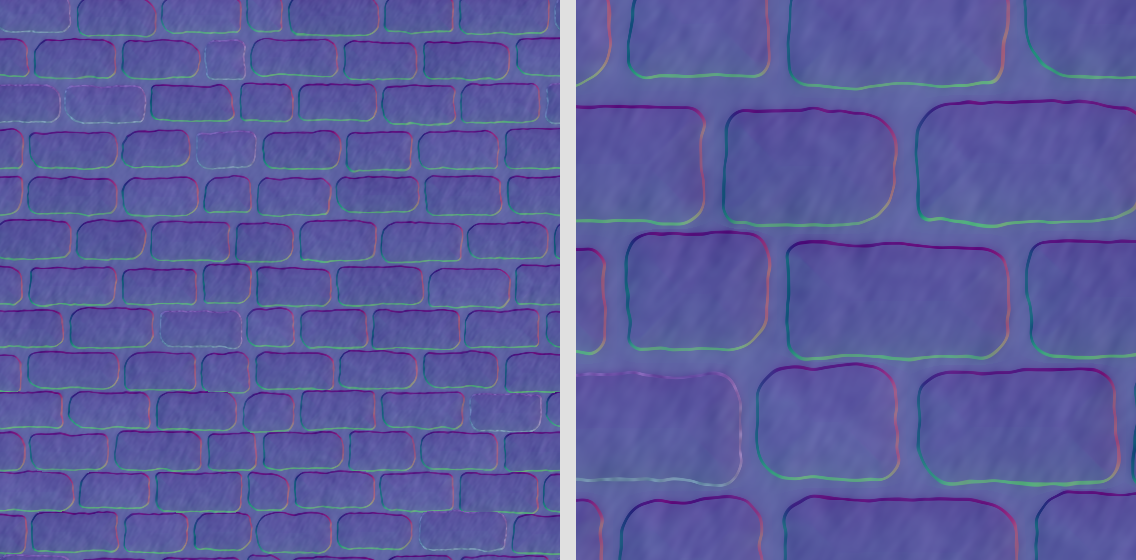
Left, the full canvas; right, a detail of the centre.
Give the GLSL for this texture map, as a WebGL 1 fragment shader.

```glsl
precision highp float;
// Normal-map style stone wall: 13 staggered courses of 7 rounded, wobbly blocks.
// Each pixel finds its nearest block by signed distance; the outward direction
// tints a thin rim and a soft bevel, and sheared value noise gives the rough relief.

uniform vec2 u_resolution;

const float ROWS = 13.0;
const float COLS = 7.0;
const float NARROW_PITCH = 0.099;      // the third block of each course is short
const float WIDE_PITCH = (1.0 - NARROW_PITCH) / (COLS - 1.0);
const float JOINT = 0.0125;            // gap between neighbours in a course
const float JOINT_JITTER = 0.026;
const float COURSE_START = 0.061;
const float STAGGER = 0.069;
const float FIRST_ROW = 0.027;         // centre of the top course, from the top
const float ROW_DRIFT = 0.0115;        // courses sag towards mid height
const float HALF_HEIGHT = 0.0328;
const float RIM_HALF_WIDTH = 0.0006;
const float BEVEL = 0.014;
const float WEAK_SHARE = 0.12;         // blocks with a faint, speckled rim
const vec3 MORTAR = vec3(0.365, 0.385, 0.640);
const vec3 STONE = vec3(0.345, 0.345, 0.630);

struct Block { vec2 center; vec2 halfSize; vec2 id; };

float hash(vec2 p) {
  vec3 q = fract(p.xyx * 0.1031);
  q += dot(q, q.yzx + 33.33);
  return fract((q.x + q.y) * q.z);
}

float noise(vec2 p) {
  vec2 i = floor(p), f = fract(p);
  f = f * f * (3.0 - 2.0 * f);
  return mix(mix(hash(i), hash(i + vec2(1.0, 0.0)), f.x),
             mix(hash(i + vec2(0.0, 1.0)), hash(i + vec2(1.0)), f.x), f.y);
}

// Rough surface, stretched along a steep slant
float relief(vec2 p) {
  vec2 q = vec2(p.x - 0.4 * p.y, 0.62 * p.y);
  return 0.55 * noise(q * 62.0) + 0.30 * noise(q * 115.0 + 17.0)
       + 0.15 * noise(q * 230.0 + 41.0);
}

// Left end of block k in a course
float jointX(float row, float k) {
  float odd = mod(row + step(row, 3.5), 2.0);
  float even = k * WIDE_PITCH - step(2.5, k) * (WIDE_PITCH - NARROW_PITCH);
  float jitter = (hash(vec2(mod(k, COLS) + 3.0, row + 51.0)) - 0.5) * JOINT_JITTER;
  return COURSE_START + odd * STAGGER + even + jitter;
}

Block makeBlock(float row, float k) {
  vec2 id = vec2(k, row);
  float left = jointX(row, k);
  float right = jointX(row, k + 1.0) - JOINT;
  float down = FIRST_ROW + row / ROWS + ROW_DRIFT * (1.0 - cos(6.28318 * row / ROWS));
  down += (hash(id + 71.0) - 0.5) * 0.007;
  float halfH = HALF_HEIGHT + (hash(id + 93.0) - 0.5) * 0.004;
  return Block(vec2(0.5 * (left + right), 1.0 - down),
               vec2(0.5 * (right - left), halfH), id);
}

// Rounded box on the wrapped canvas, with its own radius at every corner
float blockDistance(vec2 p, Block b) {
  vec2 d = p - b.center;
  d -= floor(d + 0.5);
  float radius = mix(0.008, 0.028, hash(b.id * 2.0 + step(0.0, d) + 130.0));
  vec2 q = abs(d) - b.halfSize + radius;
  return min(max(q.x, q.y), 0.0) + length(max(q, 0.0)) - radius;
}

float wobblyDistance(vec2 p, Block b) {
  return blockDistance(p, b) + (noise(p * 38.0 + b.id * 7.0) - 0.5) * 0.0050
       + (noise(p * 120.0) - 0.5) * 0.0016;
}

void main() {
  vec2 p = gl_FragCoord.xy / u_resolution;
  float pixel = 1.0 / min(u_resolution.x, u_resolution.y);

  // Nearest block among three courses
  float guess = floor((1.0 - p.y) * ROWS);
  Block block = makeBlock(mod(guess, ROWS), 0.0);
  float nearest = 10.0;
  for (int j = -1; j <= 1; j++) {
    for (int i = 0; i < 7; i++) {
      Block b = makeBlock(mod(guess + float(j), ROWS), float(i));
      float dist = blockDistance(p, b);
      if (dist < nearest) { nearest = dist; block = b; }
    }
  }

  // Edge distance and outward direction
  float d = wobblyDistance(p, block);
  vec2 e = vec2(0.0015, 0.0);
  vec2 slope = vec2(wobblyDistance(p + e.xy, block) - wobblyDistance(p - e.xy, block),
                    wobblyDistance(p + e.yx, block) - wobblyDistance(p - e.yx, block));
  vec2 outward = slope / max(length(slope), 0.0001);
  float inside = 1.0 - smoothstep(-0.003, 0.005, d);

  // Stone and mortar with rough relief
  vec3 color = mix(MORTAR, STONE, inside);
  color += (hash(block.id + 210.0) - 0.5) * 0.025 * inside;
  float bump = relief(p) - relief(p + vec2(0.006, 0.003));
  float bumpY = relief(p) - relief(p + vec2(0.0, 0.006));
  float rough = mix(0.65, 1.0, inside);
  color += rough * (bump * vec3(0.13, 0.12, 0.11) + bumpY * vec3(0.0, 0.05, 0.01));
  color += (noise(p * 9.0) - 0.5) * 0.03;

  // Soft bevel: wide inside the block, short in the joint
  float bevel = d < 0.0 ? exp(d / BEVEL) : exp(-d / 0.003);
  color += bevel * vec3(0.035 * outward.x, -0.055 * outward.y, -0.025);

  // Thin rim tinted by direction
  float rim = 1.0 - smoothstep(RIM_HALF_WIDTH, RIM_HALF_WIDTH + pixel, abs(d));
  float weak = step(hash(block.id + 170.0), WEAK_SHARE);
  float strength = mix(mix(0.7, 1.0, noise(p * 30.0)), 0.22, weak);
  color += rim * strength * vec3(0.25 * outward.x, -0.27 * outward.y, -0.13);
  color += rim * weak * 0.16 * noise(p * 250.0);

  gl_FragColor = vec4(clamp(color, 0.0, 1.0), 1.0);
}
```
